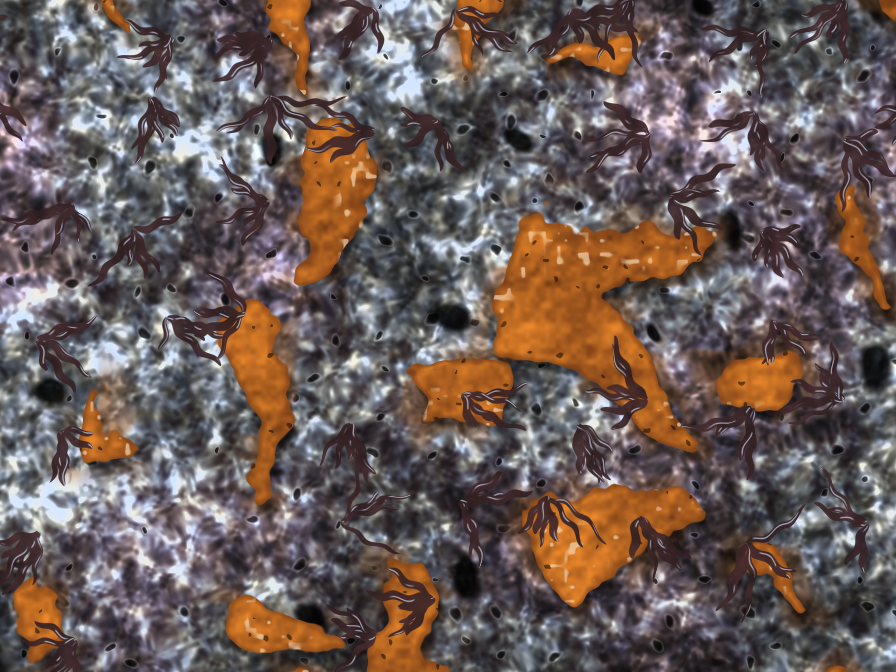
This texture is drawn by a WebGL 2 fragment shader. Its source:

```glsl
#version 300 es
precision highp float;
// Wet, grainy violet-grey rock with a crust of orange sponge, pits and weed.
// Layered value noise makes the rock; hashed grids scatter tapered capsules
// for the sponge, hollows for the pits and fans of curved blades for the weed.
uniform vec2 u_resolution;
out vec4 fragColor;

const float TAU = 6.2831853;

vec2 hash2(vec2 p, float seed) {
  vec3 q = fract(vec3(p.xyx + seed * 7.31) * vec3(0.1031, 0.1030, 0.0973));
  q += dot(q, q.yzx + 33.33);
  return fract((q.xx + q.yz) * q.zy);
}

float noise(vec2 p) {
  vec2 i = floor(p), f = fract(p);
  f = f * f * (3.0 - 2.0 * f);
  float low = mix(hash2(i, 0.0).x, hash2(i + vec2(1, 0), 0.0).x, f.x);
  float high = mix(hash2(i + vec2(0, 1), 0.0).x, hash2(i + vec2(1, 1), 0.0).x, f.x);
  return mix(low, high, f.y);
}

vec2 noise2(vec2 p) {
  return vec2(noise(p + 17.0), noise(p.yx + 61.0)) - 0.5;
}

mat2 turn(float a) {
  float c = cos(a), s = sin(a);
  return mat2(c, s, -s, c);
}

float smoothUnion(float a, float b, float k) {
  float h = max(k - abs(a - b), 0.0) / k;
  return min(a, b) - h * h * k * 0.25;
}

float taperedCapsule(vec2 p, vec2 a, vec2 b, float ra, float rb) {
  vec2 ab = b - a;
  float h = clamp(dot(p - a, ab) / dot(ab, ab), 0.0, 1.0);
  return length(p - a - ab * h) - mix(ra, rb, h);
}

// Signed distance to the sponge: larger lobes gather near the middle
float spongeDistance(vec2 p, float cell, vec2 middle) {
  p += 0.075 * noise2(p * 8.0) + 0.028 * noise2(p * 27.0) + 0.009 * noise2(p * 70.0);
  vec2 id = floor(p / cell);
  float d = 1.0;
  for (int k = 0; k < 9; k++) {
    vec2 c = id + vec2(k % 3 - 1, k / 3 - 1);
    vec2 place = hash2(c, 1.0), shape = hash2(c, 2.0), size = hash2(c, 3.0);
    if (shape.y > 0.86) continue;
    vec2 center = (c + 0.5 + 0.6 * (place - 0.5)) * cell;
    float grow = mix(1.25, 0.62, smoothstep(0.15, 0.65, length(center - middle)));
    vec2 arm = turn(shape.x * TAU) * vec2(mix(0.035, 0.12, size.y) * grow, 0.0);
    float wide = mix(0.014, 0.075, size.x) * grow;
    float lobe = taperedCapsule(p, center - arm, center + arm, wide, 0.013 * grow);
    d = smoothUnion(d, lobe, 0.03);
  }
  return d;
}

// x: darkness of the scattered pits, y: pale rim around them
vec2 pits(vec2 p, float cell, float chance, float radius) {
  p += radius * 0.9 * noise2(p * 0.6 / radius);
  vec2 id = floor(p / cell), result = vec2(0.0);
  for (int k = 0; k < 9; k++) {
    vec2 c = id + vec2(k % 3 - 1, k / 3 - 1);
    vec2 place = hash2(c, 4.0), kind = hash2(c, 5.0);
    if (kind.x > chance) continue;
    vec2 q = turn(place.x * TAU) * (p - (c + 0.2 + 0.6 * place) * cell);
    float r = radius * mix(0.5, 1.2, kind.y);
    float d = length(q * vec2(0.75, 1.2)) / r;
    result.x = max(result.x, 1.0 - smoothstep(0.65, 1.2, d));
    result.y = max(result.y, 1.0 - smoothstep(0.0, 0.35, abs(d - 1.35)));
  }
  return result;
}

// x: cover of the weed blades, y: wet glint along them
vec2 weed(vec2 p, float cell, float blur) {
  vec2 id = floor(p / cell), result = vec2(0.0);
  for (int k = 0; k < 9; k++) {
    vec2 c = id + vec2(k % 3 - 1, k / 3 - 1);
    vec2 root = (c + 0.25 + 0.5 * hash2(c, 6.0)) * cell;
    if (noise(c * 0.6 + 9.0) < 0.48) continue;
    float heading = (hash2(c, 7.0).x - 0.5) * 3.5 + 0.25 * TAU;
    for (int j = 0; j < 6; j++) {
      vec2 r = hash2(c, 10.0 + float(j)), s = hash2(c, 20.0 + float(j));
      vec2 q = turn(heading + (r.x - 0.5) * 2.2) * (p - root);
      float reach = cell * mix(0.3, 0.72, r.y), t = clamp(q.x / reach, 0.0, 1.0);
      q.y += (s.x - 0.5) * 9.0 * q.x * q.x + 0.003 * sin(q.x * 150.0 + s.y * TAU);
      float width = 0.0075 * sqrt(t * (1.0 - t)) * (1.0 + s.y);
      float along = max(-q.x, q.x - reach);
      float cover = 1.0 - smoothstep(-blur, blur, max(abs(q.y) - width, along));
      float shine = 1.0 - smoothstep(0.0, 0.0022, abs(q.y - width * 0.35));
      shine *= smoothstep(0.5, 0.75, noise(vec2(t * 5.0 + s.x * 40.0, s.y * 30.0)));
      result = mix(result, vec2(1.0, shine), cover);
    }
  }
  return result;
}

// Roughly normal grain with unit spread
float grain(vec2 p) {
  vec2 w = p + 0.012 * noise2(p * 30.0);
  float sum = 0.40 * noise(w * 3.6) + 0.34 * noise(turn(0.6) * w * 15.0)
    + 0.58 * noise(turn(1.3) * w * 40.0) + 0.50 * noise(turn(2.1) * w * 82.0)
    + 0.36 * noise(turn(2.8) * w * 150.0);
  return (sum - 1.09) / 0.214;
}

vec3 rockColor(vec2 p, float z) {
  float light = min(0.36 * exp(0.48 * z), 0.92);
  vec3 violet = vec3(1.07, 0.93, 1.04), cool = vec3(0.96, 1.0, 1.04);
  vec3 tint = mix(violet, cool, smoothstep(0.25, 0.65, noise(p * 5.0 + 30.0) + 0.15 * z));
  tint += 0.22 * (noise(p * 55.0 + 80.0) - 0.5) * vec3(0.7, 0.2, -0.9);
  return light * tint;
}

vec3 spongeColor(vec2 p, float d) {
  float bump = noise(p * 60.0) - noise(p * 60.0 + vec2(0.25, -0.5));
  float tone = 0.66 + 0.55 * bump + 0.5 * (noise(p * 14.0) - 0.5) + 0.3 * (noise(p * 130.0) - 0.5);
  tone *= mix(0.45, 1.0, smoothstep(0.0, 0.014, -d));
  vec3 c = mix(vec3(0.44, 0.22, 0.08), vec3(0.87, 0.50, 0.16), clamp(tone, 0.0, 1.1));
  c *= 1.0 - 0.5 * pits(p, 0.035, 0.35, 0.0035).x;
  float gloss = smoothstep(0.74, 0.92, noise(p * 95.0 + 5.0)) * smoothstep(0.45, 0.7, noise(p * 11.0 + 3.0));
  return mix(c, vec3(0.95, 0.84, 0.70), 0.7 * gloss);
}

void main() {
  vec2 p = gl_FragCoord.xy / u_resolution.y;
  vec2 middle = 0.5 * u_resolution / u_resolution.y;
  float blur = 0.8 / u_resolution.y;

  // Rock with small and large pits
  float z = grain(p);
  vec3 color = rockColor(p, z);
  vec2 small = pits(p, 0.06, 0.45, 0.006), large = pits(p + 3.0, 0.3, 0.6, 0.026);
  color += 0.10 * small.y + 0.08 * large.y;
  color *= (1.0 - 0.7 * small.x) * (1.0 - 0.85 * large.x);

  // Rusty stain and shadow around the sponge, then the sponge
  float d = spongeDistance(p, 0.27, middle);
  float above = spongeDistance(p + vec2(-0.004, 0.014), 0.27, middle);
  float stain = (1.0 - smoothstep(0.0, 0.05, d)) * smoothstep(0.4, 0.65, noise(p * 24.0 + 7.0));
  color = mix(color, vec3(0.43, 0.29, 0.19) * (1.0 + 0.2 * z), 0.75 * stain);
  color *= 1.0 - 0.5 * (1.0 - smoothstep(-0.012, 0.008, above));
  color = mix(color, spongeColor(p, d), 1.0 - smoothstep(-1.5 * blur, 1.5 * blur, d));

  // Weed blades over everything
  vec2 blades = weed(p, 0.15, blur);
  vec3 blade = vec3(0.21, 0.13, 0.14) * (0.8 + 0.5 * noise(p * 50.0));
  color = mix(color, mix(blade, vec3(0.70, 0.73, 0.82), 0.85 * blades.y), blades.x * 0.92);

  fragColor = vec4(clamp(color, 0.0, 1.0), 1.0);
}
```
